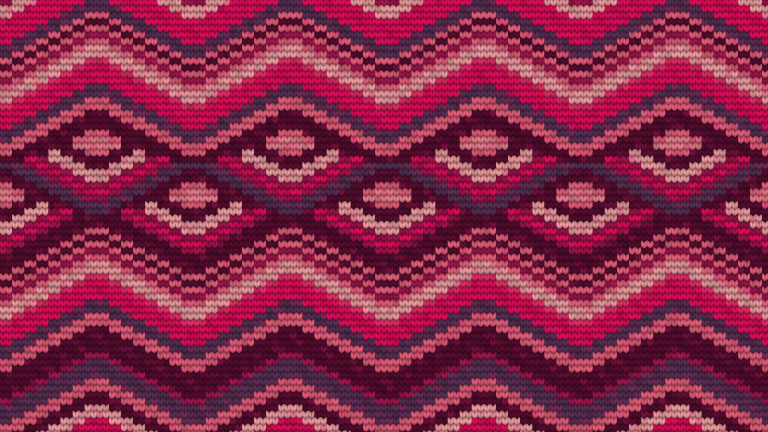
Write a WebGL 2 fragment shader that draws this pattern.

```glsl
#version 300 es
precision highp float;

uniform vec2 u_resolution;
out vec4 outColor;

const vec3 PLUM = vec3(0.62, 0.08, 0.30);
const vec3 WINE = vec3(0.35, 0.05, 0.19);
const vec3 CRIMSON = vec3(0.90, 0.05, 0.36);
const vec3 SLATE = vec3(0.36, 0.19, 0.34);
const vec3 ROSE = vec3(0.92, 0.38, 0.49);
const vec3 BLUSH = vec3(0.96, 0.63, 0.64);

const float ROWS = 66.0;            // stitch rows per canvas height
const float STITCH_WIDTH = 0.014;   // in canvas heights
const float PERIOD = 32.0;          // stitches per zigzag
const int SAMPLES = 3;

// 1 when the whole row number lies in lo..hi
float band(float row, float lo, float hi) {
    return step(lo - 0.5, row) * step(row, hi + 0.5);
}

// Layered sines give each stitch its own dye strength
float dyeVariation(vec2 stitch) {
    return 0.45 * sin(dot(stitch, vec2(5.31, 2.17)))
         + 0.35 * sin(dot(stitch, vec2(1.73, -7.39)))
         + 0.20 * sin(dot(stitch, vec2(9.41, 4.83)));
}

// Stripe sequence of a zigzag, by row
vec3 zigzagColor(float k) {
    vec3 c = PLUM;
    c = mix(c, BLUSH, band(k, -8.0, -7.0));
    c = mix(c, CRIMSON, band(k, -6.0, -3.0));
    c = mix(c, SLATE, band(k, -2.0, -1.0));
    c = mix(c, ROSE, band(k, 0.0, 4.0));
    c = mix(c, WINE, band(k, 1.0, 1.0));
    c = mix(c, PLUM, band(k, 3.0, 3.0));
    c = mix(c, BLUSH, band(k, 5.0, 6.0));
    c = mix(c, mix(ROSE, CRIMSON, 0.6), band(k, 7.0, 7.0));
    c = mix(c, CRIMSON, band(k, 8.0, 10.0));
    c = mix(c, SLATE, band(k, 11.0, 12.0));
    c = mix(c, ROSE, band(k, 13.0, 14.0));
    c = mix(c, WINE, band(k, 15.0, 18.0));
    c = mix(c, SLATE, band(k, 20.0, 22.0));
    c = mix(c, ROSE, band(k, 23.0, 24.0));
    c = mix(c, WINE, band(k, 25.0, 26.0));
    c = mix(c, BLUSH, band(k, 27.0, 28.0));
    return mix(c, CRIMSON, step(29.0, k));
}

// Diamond cell: rows below its top edge, rows above its bottom edge, side step
vec3 diamondColor(float top, float bottom, float side, vec3 edge) {
    vec3 c = mix(PLUM, WINE, band(top, 0.0, 1.0));
    c = mix(c, CRIMSON, band(bottom, 3.0, 3.0));
    c = mix(c, edge, band(bottom, -1.0, 1.0));
    c = mix(c, BLUSH, band(bottom, 5.0, 6.0) * band(side, 0.0, 3.0));
    c = mix(c, WINE, band(bottom, 7.0, 8.0) * band(side, 0.0, 2.0));
    float heart = step(8.5, bottom) * step(1.5, top);
    return mix(c, mix(ROSE, BLUSH, band(top, 3.0, 4.0) * 0.5), heart);
}

vec3 patternColor(vec2 stitch) {
    float halfPeriod = 0.5 * PERIOD;
    float fromValley = abs(mod(stitch.x + 0.5 + halfPeriod, PERIOD) - halfPeriod);
    float side = floor(0.5 * fromValley);
    float down = stitch.y + side;   // constant along zigzags
    float up = stitch.y - side;     // constant along mirrored zigzags
    if (down < 25.0) return zigzagColor(down - 9.0);
    if (up < 26.0) return diamondColor(down - 25.0, 25.0 - up, 7.0 - side, SLATE);
    if (down < 42.0) return diamondColor(up - 26.0, 40.0 - down, side, WINE);
    return zigzagColor(down - 42.0);
}

// Rounded yarn legs with dark seams between stitches
float yarnShade(vec2 f) {
    float rowSeam = mix(0.6, 1.0, sin(3.14159 * f.y));
    float legs = mix(0.8, 1.0, abs(sin(6.28318 * f.x)));
    return rowSeam * legs;
}

vec3 knit(vec2 p) {
    float column = p.x / STITCH_WIDTH;
    float slant = 0.7 * abs(fract(column) - 0.5);
    vec2 grid = vec2(column, (1.0 - p.y) * ROWS + slant);
    vec2 stitch = floor(grid);
    float dye = dyeVariation(stitch);
    vec3 c = patternColor(stitch);
    c = mix(c, PLUM, 0.35 * smoothstep(0.2, 0.8, dye));
    return c * yarnShade(fract(grid)) * (1.0 + 0.14 * dye);
}

void main() {
    // Average a small grid of samples to smooth the yarn edges
    vec3 sum = vec3(0.0);
    for (int j = 0; j < SAMPLES; j++) {
        for (int i = 0; i < SAMPLES; i++) {
            vec2 offset = (vec2(i, j) + 0.5) / float(SAMPLES) - 0.5;
            sum += knit((gl_FragCoord.xy + offset) / u_resolution.y);
        }
    }
    outColor = vec4(sum / float(SAMPLES * SAMPLES), 1.0);
}
```
